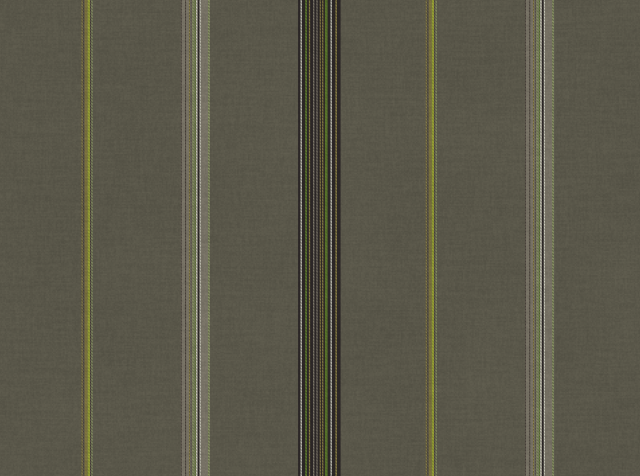
Give the GLSL for this texture, as a Shadertoy shader.

```glsl
// Woven awning cloth: taupe ground with repeating lime, pale and dark multi-thread stripes.

const float SPAN = 768.0;    // cloth units across the canvas
const float REPEAT = 413.0;  // width of one stripe sequence

const vec3 TAUPE = vec3(0.350, 0.340, 0.288);

// Yarn indices
const float INK = 0.0, STONE = 1.0, LIME = 2.0, OCHRE = 3.0;
const float WHITE = 4.0, GREEN = 5.0, BROWN = 6.0, SAGE = 7.0;

vec3 yarnColour(float yarn) {
    vec3 colours[8] = vec3[8](
        vec3(0.17, 0.15, 0.15), vec3(0.46, 0.44, 0.39),
        vec3(0.55, 0.58, 0.20), vec3(0.47, 0.43, 0.24),
        vec3(0.76, 0.76, 0.71), vec3(0.33, 0.43, 0.16),
        vec3(0.30, 0.27, 0.24), vec3(0.46, 0.49, 0.34));
    return colours[int(yarn)];
}

float hash(vec2 p) {
    vec3 q = fract(vec3(p.xyx) * 0.1031);
    q += dot(q, q.yzx + 33.33);
    return fract((q.x + q.y) * q.z);
}

float noise(vec2 p) {
    vec2 i = floor(p), f = fract(p);
    f = f * f * (3.0 - 2.0 * f);
    float low = mix(hash(i), hash(i + vec2(1, 0)), f.x);
    float high = mix(hash(i + vec2(0, 1)), hash(i + vec2(1, 1)), f.x);
    return mix(low, high, f.y);
}

// Exact share of a pixel footprint covered by a vertical bar
float bar(float x, float centre, float width, float pixel) {
    float right = min(x + 0.5 * pixel, centre + 0.5 * width);
    float left = max(x - 0.5 * pixel, centre - 0.5 * width);
    return max(right - left, 0.0) / pixel;
}

// Lay one yarn, given as (centre, width, yarn index), with a twisted sheen
vec3 layYarn(vec3 cloth, vec2 p, vec3 thread, float pixel) {
    float narrow = 1.0 - smoothstep(1.5, 4.0, thread.y);
    float fade = 1.0 - smoothstep(1.2, 2.2, pixel);
    float twist = sin(6.2832 * p.y / 3.6 + thread.x + p.x);
    vec3 colour = yarnColour(thread.z) * (1.0 + 0.17 * narrow * fade * twist);
    return mix(cloth, colour, bar(p.x, thread.x, thread.y, pixel));
}

vec3 limeStripe(vec3 cloth, vec2 p, float pixel) {
    vec3 threads[6] = vec3[6](
        vec3(98.5, 1.2, OCHRE), vec3(100.5, 1.2, BROWN),
        vec3(103.2, 3.4, OCHRE), vec3(106.5, 3.0, LIME),
        vec3(108.7, 1.2, BROWN), vec3(110.4, 1.5, SAGE));
    for (int i = 0; i < 6; i++) cloth = layYarn(cloth, p, threads[i], pixel);
    return cloth;
}

vec3 paleStripe(vec3 cloth, vec2 p, float pixel) {
    vec3 threads[11] = vec3[11](
        vec3(234.5, 35.0, STONE), vec3(217.5, 1.1, BROWN),
        vec3(222.7, 1.2, BROWN), vec3(227.3, 1.1, OCHRE),
        vec3(229.3, 1.0, BROWN), vec3(232.0, 2.6, SAGE),
        vec3(234.2, 1.0, GREEN), vec3(236.1, 1.2, WHITE),
        vec3(238.4, 2.0, INK), vec3(240.2, 1.0, WHITE),
        vec3(250.6, 2.2, SAGE));
    for (int i = 0; i < 11; i++) cloth = layYarn(cloth, p, threads[i], pixel);
    return cloth;
}

vec3 darkStripe(vec3 cloth, vec2 p, float pixel) {
    vec3 threads[11] = vec3[11](
        vec3(383.2, 51.0, INK), vec3(361.4, 1.4, WHITE),
        vec3(367.3, 2.0, GREEN), vec3(371.4, 1.5, OCHRE),
        vec3(376.5, 1.4, STONE), vec3(380.4, 1.3, STONE),
        vec3(384.3, 1.3, OCHRE), vec3(387.3, 1.5, OCHRE),
        vec3(391.5, 3.2, GREEN), vec3(397.4, 1.4, WHITE),
        vec3(403.4, 1.8, OCHRE));
    for (int i = 0; i < 11; i++) cloth = layYarn(cloth, p, threads[i], pixel);
    return cloth;
}

// Fine weave, thread slubs and broad unevenness, centred on zero
float weave(vec2 p) {
    float warp = noise(p * vec2(0.55, 0.06)) - 0.5;
    float weft = noise(p * vec2(0.04, 0.55) + 71.0) - 0.5;
    float grain = noise(p * 0.62 + 19.0) - 0.5;
    float broad = noise(p * 0.012 + 7.0) - 0.5;
    return 0.04 * warp + 0.05 * weft + 0.09 * grain + 0.03 * broad;
}

void mainImage(out vec4 fragColor, in vec2 fragCoord) {
    float pixel = SPAN / iResolution.x;
    vec2 p = fragCoord * pixel;
    vec2 cell = vec2(mod(p.x, REPEAT), p.y);

    vec3 cloth = limeStripe(TAUPE, cell, pixel);
    cloth = paleStripe(cloth, cell, pixel);
    cloth = darkStripe(cloth, cell, pixel);

    fragColor = vec4(cloth * (1.0 + weave(p)), 1.0);
}
```
